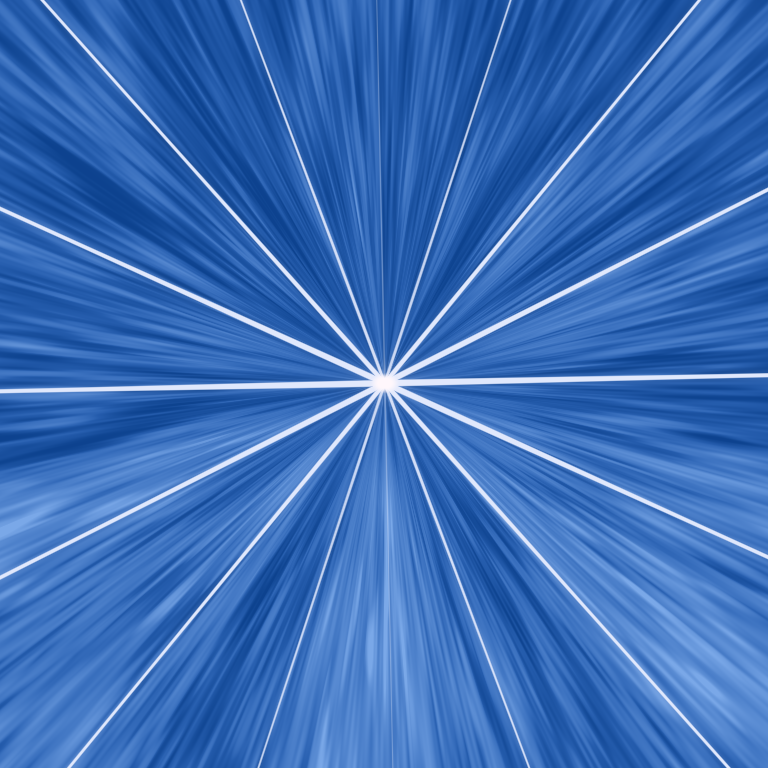
A three.js fragment shader for this background:

```glsl
// White light rays bursting from the centre over streaked blue radial brushwork.
varying vec2 vUv;

const float TAU = 6.283185;
const vec2 CENTRE = vec2(0.501, 0.501);
const vec3 DEEP_BLUE = vec3(0.05, 0.26, 0.56);
const vec3 MID_BLUE = vec3(0.17, 0.39, 0.71);
const vec3 PALE_BLUE = vec3(0.48, 0.66, 0.91);
const vec3 RAY_WHITE = vec3(0.88, 0.91, 0.99);
const vec3 CORE_WHITE = vec3(1.0, 0.97, 0.99);

float hash(vec2 p) {
  return fract(sin(dot(p, vec2(127.1, 311.7))) * 43758.5453);
}

// Noise along one angular lane, shifted so that lanes never form rings.
float laneNoise(float lane, float radius, float frequency, float seed) {
  float s = radius * frequency + 17.0 * hash(vec2(lane, seed));
  float cell = floor(s);
  float key = lane + seed * 13.0;
  return mix(hash(vec2(key, cell)), hash(vec2(key, cell + 1.0)),
             smoothstep(0.0, 1.0, s - cell));
}

// Seamless radial streaks, with values from 0 to 1.
float streaks(float angle, float radius, float count, float frequency, float seed) {
  float x = fract(angle / TAU) * count;
  float lane = floor(x);
  float a = laneNoise(mod(lane, count), radius, frequency, seed);
  float b = laneNoise(mod(lane + 1.0, count), radius, frequency, seed);
  return mix(a, b, smoothstep(0.0, 1.0, x - lane));
}

// Soft wedge of light around a direction given in degrees.
float wedge(float angle, float degreesAt, float sharpness) {
  return exp(sharpness * (cos(angle - radians(degreesAt)) - 1.0));
}

// Broad light and shade that varies with direction.
float wedgeTone(float angle) {
  float light = 0.34 * wedge(angle, 269.0, 45.0);
  light += 0.34 * wedge(angle, 202.0, 90.0);
  light += 0.24 * wedge(angle, 227.0, 90.0);
  light += 0.30 * wedge(angle, 318.0, 70.0);
  light += 0.24 * wedge(angle, 341.0, 60.0);
  light += 0.12 * wedge(angle, 21.0, 90.0);
  light += 0.12 * wedge(angle, 166.0, 90.0);
  light += 0.07 * wedge(angle, 98.0, 90.0);
  light += 0.07 * wedge(angle, 44.0, 120.0);
  float shade = wedge(angle, 119.0, 120.0) + 0.7 * wedge(angle, 60.0, 120.0);
  shade += wedge(angle, 189.0, 200.0) + wedge(angle, 241.0, 250.0);
  shade += wedge(angle, 301.0, 200.0) + 0.6 * wedge(angle, 146.0, 120.0);
  return light - 0.09 * shade;
}

// Layered brush streaks; the finest ones fade in away from the centre.
float brushTone(float angle, float radius) {
  float fine = smoothstep(0.04, 0.26, radius);
  float tone = 0.12 * (streaks(angle, radius, 70.0, 4.0, 1.0) - 0.5);
  tone += 0.30 * (streaks(angle, radius, 190.0, 7.0, 2.0) - 0.5);
  tone += 0.36 * fine * (streaks(angle, radius, 430.0, 9.0, 3.0) - 0.5);
  tone += 0.26 * fine * (streaks(angle, radius, 800.0, 11.0, 4.0) - 0.5);
  return tone;
}

// Narrow tapering ray that starts at the centre.
float ray(vec2 p, float angle, float halfWidth) {
  vec2 dir = vec2(cos(angle), sin(angle));
  float along = dot(p, dir);
  float across = abs(p.x * dir.y - p.y * dir.x);
  float w = halfWidth * mix(1.1, 0.7, smoothstep(0.0, 0.5, along));
  float line = 1.0 - smoothstep(w - 0.0012, w + 0.0012, across);
  float halo = 0.14 * exp(-across / (halfWidth * 1.5));
  return max(line, halo) * step(0.0, along);
}

// Sixteen rays, leaning towards the diagonals and thinnest near the vertical.
float rayBurst(vec2 p) {
  float burst = 0.0;
  for (int i = 0; i < 16; i++) {
    float turn = float(i) * TAU / 16.0;
    float angle = turn + radians(1.2 + 4.4 * sin(2.0 * turn));
    float level = abs(cos(angle));
    float halfWidth = 0.0008 + 0.0031 * level;
    float strength = mix(0.38, 1.0, smoothstep(0.0, 0.45, level));
    burst = max(burst, strength * ray(p, angle, halfWidth));
  }
  return burst;
}

void main() {
  vec2 p = vUv - CENTRE;
  float radius = length(p);
  float angle = atan(p.y, p.x + 1e-6);

  // Blue brushwork with pale highlights in the lit wedges
  float lit = wedgeTone(angle) * smoothstep(0.0, 0.16, radius);
  lit += 0.06 * smoothstep(0.0, 0.3, -p.y);
  float glint = smoothstep(0.6, 1.0, streaks(angle, radius, 360.0, 9.0, 7.0));
  glint *= smoothstep(0.05, 0.25, radius);
  float tone = 0.27 + brushTone(angle, radius) + lit;
  tone += glint * (0.12 + 0.7 * max(lit, 0.0));
  vec3 color = mix(DEEP_BLUE, MID_BLUE, smoothstep(-0.05, 0.45, tone));
  color = mix(color, PALE_BLUE, clamp((tone - 0.3) / 0.7, 0.0, 1.0));

  // Rays and the hot core
  color = mix(color, RAY_WHITE, rayBurst(p));
  float coreRadius = length(p * vec2(0.8, 1.1));
  float core = 1.0 - smoothstep(0.006, 0.018, coreRadius);
  core = max(core, 0.4 * exp(-coreRadius / 0.016));
  color = mix(color, CORE_WHITE, core);

  gl_FragColor = vec4(color, 1.0);
}
```
